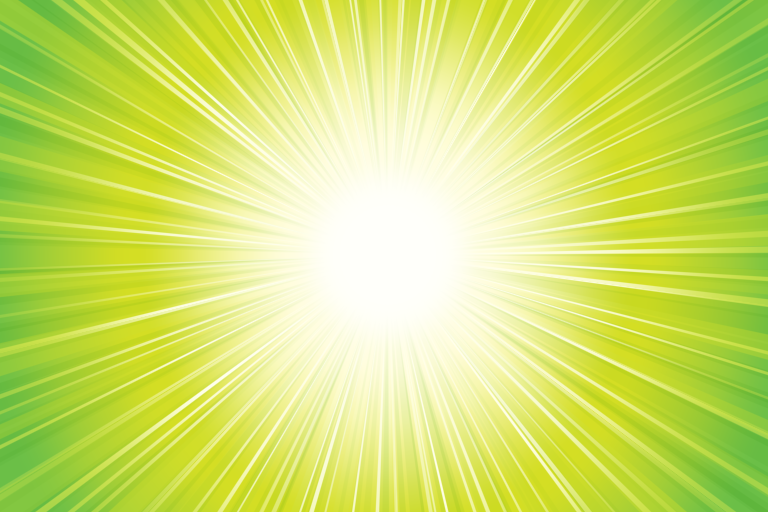
Reproduce this background procedurally as a Shadertoy shader.

```glsl
float hash(float n) { return fract(sin(n * 127.1 + 11.7) * 437.58); }

// Colour of the glow from the hot core out to the green rim
vec3 glowColor(float r) {
    vec3 c = mix(vec3(1.0, 1.0, 0.97), vec3(1.0, 0.99, 0.86), smoothstep(0.08, 0.24, r));
    c = mix(c, vec3(0.96, 0.96, 0.64), smoothstep(0.20, 0.35, r));
    c = mix(c, vec3(0.89, 0.91, 0.38), smoothstep(0.30, 0.44, r));
    c = mix(c, vec3(0.83, 0.87, 0.14), smoothstep(0.39, 0.52, r));
    c = mix(c, vec3(0.68, 0.82, 0.20), smoothstep(0.53, 0.70, r));
    return mix(c, vec3(0.42, 0.75, 0.28), smoothstep(0.65, 0.86, r));
}

// One wedge per angular cell, with random place, width and strength
float rays(float turn, float r, float count, float width, float seed) {
    float cell = floor(turn * count);
    float id = cell + seed;
    float center = mix(0.3, 0.7, hash(id));
    float halfWidth = width * mix(0.35, 1.0, hash(id + 31.3));
    float arc = 6.2832 * r / count;
    float d = (abs(turn * count - cell - center) - halfWidth) * arc;
    float soft = 0.8 / iResolution.y;
    return (1.0 - smoothstep(-soft, soft, d)) * mix(0.4, 1.0, hash(id + 67.9));
}

void mainImage(out vec4 fragColor, in vec2 fragCoord) {
    vec2 p = (fragCoord - iResolution.xy * vec2(0.505, 0.502)) / iResolution.y;
    float r = length(p);
    float turn = fract(atan(p.y, p.x) / 6.2832 + 0.5);

    // The rim darkens sooner towards the sides than above and below
    float rim = length(p * vec2(1.06, 0.94));
    vec3 color = glowColor(rim);

    // Broad translucent wedges, shaded and lit
    float fade = smoothstep(0.09, 0.32, r);
    float shade = rays(turn, r, 46.0, 0.26, 3.0) * 0.45 + rays(turn, r, 83.0, 0.20, 151.0) * 0.5;
    color = mix(color, color * vec3(0.86, 0.94, 0.80), shade * fade);
    float lit = rays(turn, r, 38.0, 0.27, 263.0);
    vec3 litColor = mix(vec3(1.0, 1.0, 0.86), vec3(0.80, 0.87, 0.18), smoothstep(0.25, 0.55, rim));
    color = mix(color, litColor, lit * 0.45 * fade);

    // Thin bright beams that yellow and dim with distance
    float beams = max(rays(turn, r, 64.0, 0.085, 401.0), rays(turn, r, 41.0, 0.06, 577.0));
    vec3 beamColor = mix(vec3(1.0, 1.0, 0.93), vec3(0.88, 0.92, 0.32), smoothstep(0.42, 0.78, rim));
    float beamFade = smoothstep(0.07, 0.22, r) * (1.0 - 0.45 * smoothstep(0.45, 0.9, rim));
    color = mix(color, beamColor, beams * beamFade);

    // White core
    color = mix(vec3(1.0, 1.0, 0.98), color, smoothstep(0.07, 0.19, r));
    fragColor = vec4(color, 1.0);
}
```
